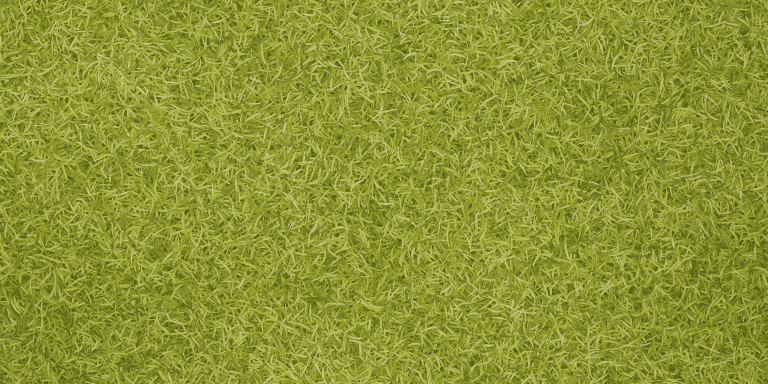
A WebGL 1 fragment shader for this texture:

```glsl
precision highp float;
// Dense short lawn seen from above: many layers of thin, bent, tapered blades.
// Each layer scatters one blade per grid cell and paints it, with a soft shadow,
// over the layers below; broad noise and a vignette vary the tone.
uniform vec2 u_resolution;

const int LAYERS = 14;
const float CELL = 0.03;
const vec3 SOIL = vec3(0.35, 0.39, 0.08);

vec4 hash4(vec2 cell, float seed) {
  float n = dot(cell, vec2(12.9898, 78.233)) + seed * 37.719;
  return fract(sin(vec4(n, n + 1.37, n + 2.91, n + 4.53)) * 43758.5453);
}

float valueNoise(vec2 p, float seed) {
  vec2 i = floor(p);
  vec2 f = fract(p);
  f = f * f * (3.0 - 2.0 * f);
  float low = mix(hash4(i, seed).x, hash4(i + vec2(1.0, 0.0), seed).x, f.x);
  float high = mix(hash4(i + vec2(0.0, 1.0), seed).x, hash4(i + 1.0, seed).x, f.x);
  return mix(low, high, f.y);
}

// Colour ramp from shaded olive to pale, sunlit green
vec3 grassColor(float tone, float dryness) {
  vec3 pale = mix(vec3(0.70, 0.74, 0.27), vec3(0.73, 0.75, 0.42), dryness);
  vec3 c = mix(vec3(0.38, 0.42, 0.09), vec3(0.48, 0.52, 0.13), smoothstep(0.0, 0.2, tone));
  c = mix(c, vec3(0.56, 0.60, 0.18), smoothstep(0.18, 0.42, tone));
  c = mix(c, vec3(0.61, 0.66, 0.18), smoothstep(0.42, 0.62, tone));
  c = mix(c, pale, smoothstep(0.62, 0.86, tone));
  return mix(c, vec3(0.80, 0.81, 0.55), 0.7 * smoothstep(1.0, 1.25, tone));
}

// Blade coordinates: x along the length, y across the bent centre line
vec2 bladeSpace(vec2 offset, float angle, float bend) {
  float c = cos(angle);
  float s = sin(angle);
  vec2 q = vec2(c * offset.x + s * offset.y, c * offset.y - s * offset.x);
  q.y -= bend * q.x * q.x;
  return q;
}

// Coverage of a tapered blade with edges softened over the given distance
float bladeMask(vec2 q, float halfLength, float halfWidth, float soft) {
  float along = q.x / halfLength;
  float width = halfWidth * (1.0 - 0.6 * along * along);
  float side = clamp(0.5 + (width - abs(q.y)) / soft, 0.0, 1.0);
  float ends = clamp(0.5 + (halfLength - abs(q.x)) / (2.0 * soft), 0.0, 1.0);
  return side * ends;
}

// Paints one layer of blades over the colour below
vec3 paintLayer(vec3 below, vec2 p, float layer, float depth, float light, float lean, float pixel) {
  vec3 color = below;
  vec2 g = p / CELL + vec2(layer * 0.37, layer * 0.61);
  vec2 home = floor(g);
  for (int j = -1; j <= 1; j++) {
    for (int i = -1; i <= 1; i++) {
      vec2 cell = home + vec2(float(i), float(j));
      vec4 place = hash4(cell, layer + 1.0);
      vec4 look = hash4(cell, layer + 51.0);
      vec2 offset = (g - cell - place.xy) * CELL;
      float angle = 6.2832 * place.z + lean;
      float halfLength = mix(0.014, 0.027, look.x);
      float halfWidth = mix(0.0016, 0.0029, look.y);
      vec2 q = bladeSpace(offset, angle, 24.0 * (place.w - 0.5));

      float shadow = bladeMask(q + vec2(0.0, 0.0015), halfLength, halfWidth * 1.6, 0.004);
      color = mix(color, SOIL, 0.17 * shadow);

      float tone = 1.05 * look.z + 0.3 * (depth - 0.72) + light;
      tone += 0.12 * q.x / halfLength + 0.08 * clamp(q.y / halfWidth, -1.0, 1.0);
      float mask = bladeMask(q, halfLength, halfWidth, pixel);
      color = mix(color, grassColor(tone, look.w), mask);
    }
  }
  return color;
}

void main() {
  vec2 p = gl_FragCoord.xy / u_resolution.y;
  vec2 uv = gl_FragCoord.xy / u_resolution;
  float pixel = 1.0 / u_resolution.y;

  // Broad patches, with dimmer right edge and lower left corner
  float patches = 0.6 * valueNoise(p * 4.0, 101.0) + 0.4 * valueNoise(p * 11.0, 102.0) - 0.5;
  float rightFade = smoothstep(0.65, 1.05, uv.x);
  float cornerFade = 1.0 - smoothstep(0.0, 0.5, length(uv * vec2(1.2, 0.8)));
  float dim = 0.7 * rightFade + 0.7 * cornerFade;
  float light = 0.09 + 0.22 * patches - 0.18 * dim;
  float lean = 1.5 * valueNoise(p * 5.0, 103.0);

  vec3 color = SOIL;
  for (int k = 0; k < LAYERS; k++) {
    float layer = float(k);
    color = paintLayer(color, p, layer, layer / float(LAYERS - 1), light, lean, pixel);
  }
  color *= 1.0 - 0.06 * dim;
  gl_FragColor = vec4(color, 1.0);
}
```
